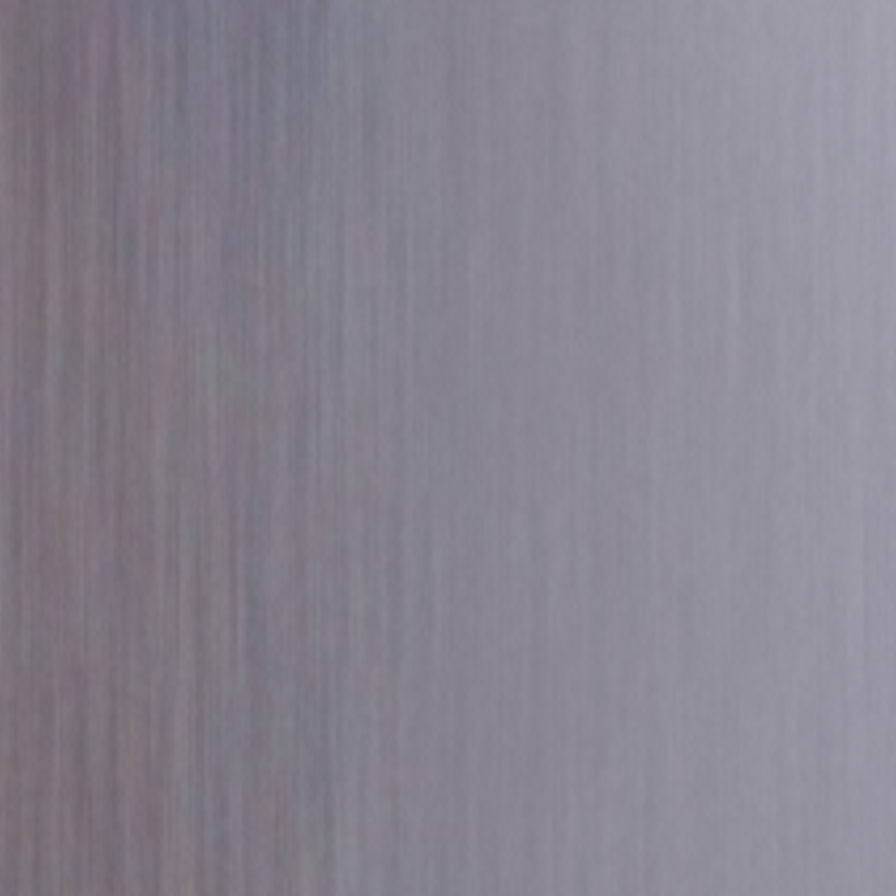
A WebGL 1 fragment shader for this texture:

```glsl
precision highp float;
// Brushed metal: a soft mauve-to-silver sheen crossed by fine vertical streaks.
// Stretched value noise makes the streaks, strongest in the dark left part;
// small blotches add faint warm and cool stains, and fine noise a light grain.
uniform vec2 u_resolution;

#define MAUVE vec3(0.484, 0.446, 0.482)
#define SLATE vec3(0.502, 0.488, 0.532)
#define STEEL vec3(0.543, 0.532, 0.577)
#define SILVER vec3(0.606, 0.597, 0.650)
#define STREAKS_PER_WIDTH 44.0
#define STREAK_DARK_SIDE 0.086
#define STREAK_BRIGHT_SIDE 0.034
#define STAIN_STRENGTH 0.050
#define GRAIN_STRENGTH 0.034
#define TOP_GLOW 0.034

float hash(vec2 p) {
  vec3 q = fract(vec3(p.xyx) * 0.1031);
  q += dot(q, q.yzx + 33.33);
  return fract((q.x + q.y) * q.z);
}

// Smooth value noise, centred on zero, from -0.5 to 0.5.
float noise(vec2 p) {
  vec2 cell = floor(p);
  vec2 f = fract(p);
  f = f * f * (3.0 - 2.0 * f);
  float low = mix(hash(cell), hash(cell + vec2(1.0, 0.0)), f.x);
  float high = mix(hash(cell + vec2(0.0, 1.0)), hash(cell + 1.0), f.x);
  return mix(low, high, f.y) - 0.5;
}

// Long vertical streaks: each octave is finer and shorter.
float streaks(vec2 uv) {
  float sum = 0.0;
  float weight = 0.32;
  vec2 scale = vec2(STREAKS_PER_WIDTH, 2.3);
  for (int i = 0; i < 4; i++) {
    sum += weight * noise(uv * scale + 17.3 * float(i + 1));
    scale *= vec2(1.7, 1.6);
    weight *= i == 0 ? 1.35 : 0.85;
  }
  return sum;
}

// Blotches of two sizes, slightly taller than wide.
float stains(vec2 uv, float seed) {
  return 0.45 * noise(uv * vec2(17.0, 12.0) + seed)
       + 0.55 * noise(uv * vec2(42.0, 30.0) + seed * 2.0);
}

// Sheen from left to right.
vec3 sheen(float x) {
  vec3 color = mix(MAUVE, SLATE, smoothstep(0.06, 0.40, x));
  color = mix(color, STEEL, smoothstep(0.28, 0.62, x));
  return mix(color, SILVER, smoothstep(0.52, 1.04, x));
}

void main() {
  vec2 uv = gl_FragCoord.xy / u_resolution;
  float darkSide = 1.0 - smoothstep(0.25, 0.62, uv.x);

  // The bands bend gently, and the sheen leans towards the upper right.
  float bend = 0.05 * noise(uv * vec2(4.0, 3.0) + 5.0);
  vec3 color = sheen(uv.x + bend + 0.05 * (uv.y - 0.5));
  color += TOP_GLOW * smoothstep(0.55, 1.0, uv.x) * (uv.y * uv.y - 0.35);

  // A cool shadow near the upper left.
  vec2 toShadow = (uv - vec2(0.24, 1.0)) / vec2(0.17, 0.22);
  color += vec3(-0.022, -0.010, 0.010) * exp(-dot(toShadow, toShadow));

  // Streaks with a nearly neutral tint.
  float depth = mix(STREAK_BRIGHT_SIDE, STREAK_DARK_SIDE, darkSide);
  color += depth * streaks(uv) * vec3(1.0, 1.0, 0.95);

  // Warm against cool, then pink against green, mostly on the dark side.
  float stain = STAIN_STRENGTH * mix(0.15, 1.0, darkSide);
  color += stain * stains(uv, 41.0) * vec3(0.5, 0.0, -0.5);
  color += stain * stains(uv, 73.0) * vec3(0.3, -0.4, 0.1);

  // Soft grain and faint mottling, which break up the streaks.
  float grain = 0.55 * noise(uv * vec2(210.0, 130.0) + 9.0)
              + 0.45 * noise(uv * vec2(95.0, 52.0) + 29.0);
  color += GRAIN_STRENGTH * mix(0.75, 1.0, darkSide) * grain;

  gl_FragColor = vec4(clamp(color, 0.0, 1.0), 1.0);
}
```
